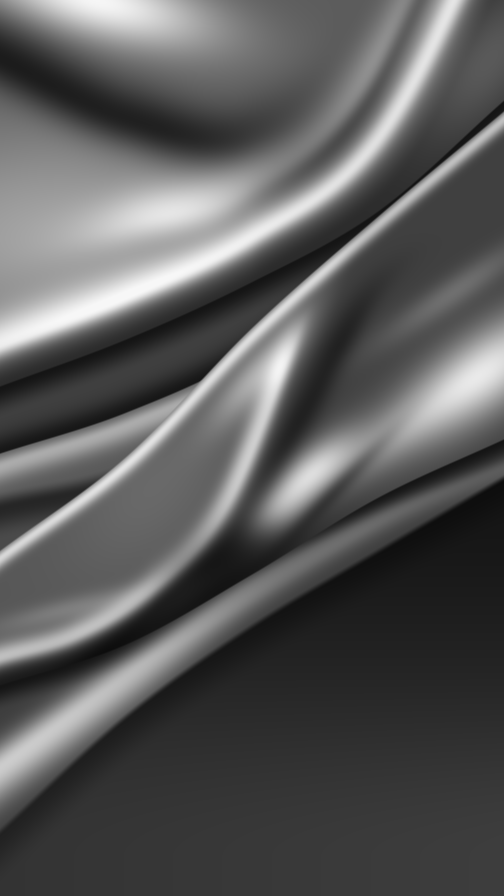
This background is drawn by a Shadertoy shader. Its source:

```glsl
// Draped metallic satin: overlapping sheets painted back to front.
// Each hem and crease is a smooth spline y(x); signed distance to it drives
// soft highlights and shadows, and rotated Gaussian glows add the broad sheen.
#define ASPECT 1.7778
#define SHEEN 0.60
#define RIM_LIGHT 0.50
#define CREASE 0.72
#define SHADOW 0.08

// Signed distance to a spline through five even knots on [x0,x1]; positive below.
float fold(vec2 p, float x0, float x1, vec4 k, float last) {
    float knots[7] = float[7](2.0*k.x - k.y, k.x, k.y, k.z, k.w, last, 2.0*last - k.w);
    float x = clamp(p.x, x0, x1);
    float s = (x - x0) / (x1 - x0) * 4.0;
    int i = clamp(int(s), 0, 3);
    float t = s - float(i);
    float a = knots[i], b = knots[i+1], c = knots[i+2], d = knots[i+3];
    float c1 = c - a, c2 = 2.0*a - 5.0*b + 4.0*c - d, c3 = 3.0*(b - c) + d - a;
    float y = b + 0.5*t*(c1 + t*(c2 + t*c3));
    float slope = 0.5*(c1 + t*(2.0*c2 + 3.0*t*c3)) * 4.0 / (x1 - x0);
    y += slope * (p.x - x);
    return (p.y - y) / sqrt(1.0 + slope*slope);
}

// Bell profile with separate widths above and below the crease.
float ridge(float d, float above, float under) {
    float q = d / (d < 0.0 ? above : under);
    return exp(-q*q);
}

// Elongated soft spot; a positive angle tilts its long axis up to the right.
float glow(vec2 p, vec2 centre, float angle, vec2 size) {
    vec2 q = p - centre;
    float c = cos(angle), s = sin(angle);
    q = vec2(c*q.x - s*q.y, s*q.x + c*q.y) / size;
    return exp(-dot(q, q));
}

float cover(float d) {
    float aa = 1.2 / iResolution.x;
    return smoothstep(-aa, aa, d);
}

// Broad upper sheet with a deep valley and a bright lower roll.
float upperSheet(vec2 p) {
    float roll = fold(p, 0.0, 1.0, vec4(0.686, 0.593, 0.472, 0.274), -0.20);
    float valley = fold(p, 0.0, 1.0, vec4(0.116, 0.235, 0.27, 0.10), -0.35);
    float sweep = fold(p, 0.0, 1.0, vec4(0.50, 0.44, 0.37, 0.13), -0.30);
    float v = 0.36 + 0.27*glow(p, vec2(0.08, 0.46), 0.1, vec2(0.42, 0.22));
    v += SHEEN*glow(p, vec2(0.19, 0.0), -0.25, vec2(0.24, 0.075));
    v *= 1.0 - CREASE*ridge(valley, 0.07, 0.055)*(1.0 - 0.75*smoothstep(0.3, 0.75, p.x));
    float strength = 0.36*exp(-pow((p.x - 0.36)/0.18, 2.0)) + 0.32*smoothstep(0.5, 0.8, p.x);
    v += strength*ridge(sweep, 0.06, 0.045);
    v *= 1.0 - 0.4*ridge(roll + 0.062, 0.025, 0.025)*smoothstep(0.4, 0.7, p.x);
    float under = mix(0.42, 0.17, smoothstep(0.0, 0.075, roll));
    under += 0.18*glow(p, vec2(0.97, 0.12), 0.9, vec2(0.2, 0.09));
    v = mix(v, under, smoothstep(-0.01, 0.02, roll));
    float width = mix(0.055, 0.025, smoothstep(0.1, 0.7, p.x));
    return v + 0.48*ridge(roll, width, 0.022);
}

// Narrow folds showing between the upper and the middle sheet.
float innerFolds(vec2 p, float hem) {
    float edge = fold(p, 0.0, 1.0, vec4(0.90, 0.819, 0.70, 0.50), 0.30);
    float crease = fold(p, 0.0, 1.0, vec4(1.0, 0.94, 0.80, 0.60), 0.40);
    float back = mix(SHADOW, 0.25, smoothstep(0.0, 0.06, hem));
    back *= 1.0 - 0.65*ridge(edge, 0.035, 0.02);
    float front = 0.35 + 0.32*ridge(edge - 0.024, 0.018, 0.03);
    front = mix(front, 0.15, smoothstep(-0.025, 0.008, crease));
    front += 0.14*smoothstep(0.01, 0.07, crease);
    return mix(back, front, cover(edge));
}

// Twisted middle sheet: rim, S-shaped ridge and pools of light.
float middleSheet(vec2 p, float rim, float hem) {
    float bend = fold(p, 0.0, 0.6, vec4(1.307, 1.263, 1.17, 1.0), 0.63);
    float valley = fold(p, 0.35, 0.85, vec4(1.163, 1.047, 0.826, 0.593), 0.453);
    float v = 0.34 + 0.07*glow(p, vec2(0.3, 0.97), 0.8, vec2(0.2, 0.12));
    v = mix(v, 0.25, smoothstep(0.0, 0.06, bend));
    v *= 1.0 - 0.5*ridge(valley, 0.035, 0.03)*smoothstep(0.45, 0.7, p.y);
    v += 0.34*glow(p, vec2(0.515, 0.74), 0.85, vec2(0.13, 0.036));
    v += 0.14*glow(p, vec2(0.13, 1.21), 0.25, vec2(0.16, 0.022));
    float fade = smoothstep(0.58, 0.76, p.y)*(1.0 - 0.3*glow(p, vec2(0.38, 1.08), 0.9, vec2(0.12)));
    v += 0.46*fade*ridge(bend, 0.028, 0.017);
    v += 0.55*glow(p, vec2(0.615, 0.94), 0.72, vec2(0.11, 0.042));
    v += 0.24*glow(p, vec2(0.55, 1.02), 0.6, vec2(0.07, 0.04));
    v += 0.64*glow(p, vec2(0.96, 0.74), 0.62, vec2(0.20, 0.075));
    v += 0.22*glow(p, vec2(0.76, 0.88), 0.65, vec2(0.16, 0.045));
    v += 0.18*glow(p, vec2(0.90, 0.58), 0.6, vec2(0.18, 0.03));
    v *= 1.0 - 0.45*glow(p, vec2(0.66, 0.98), 0.8, vec2(0.16, 0.018));
    v *= 1.0 - 0.5*glow(p, vec2(0.45, 1.12), 0.6, vec2(0.13, 0.05));
    v *= 1.0 - 0.6*ridge(hem, 0.035, 0.02)*(1.0 - smoothstep(0.4, 0.8, p.x));
    return v + RIM_LIGHT*ridge(rim - 0.012, 0.012, 0.016);
}

// Lowest fold, its highlight thinning toward the right.
float lowerFold(vec2 p, float hem) {
    float crest = fold(p, 0.0, 1.0, vec4(1.523, 1.344, 1.163, 1.03), 0.93);
    float v = mix(SHADOW, 0.24, smoothstep(0.0, 0.05, hem));
    float taper = 1.0 - smoothstep(0.0, 1.0, p.x);
    float width = mix(0.025, 0.055, taper);
    return v + mix(0.12, 0.56, taper)*ridge(crest, width*0.7, width);
}

void mainImage(out vec4 fragColor, in vec2 fragCoord) {
    vec2 uv = fragCoord / iResolution.xy;
    vec2 p = vec2(uv.x, (1.0 - uv.y)*ASPECT); // canvas widths, y downward
    float upperHem = fold(p, 0.0, 1.0, vec4(0.767, 0.674, 0.56, 0.42), 0.20);
    float middleRim = fold(p, 0.0, 1.0, vec4(1.093, 0.907, 0.651, 0.430), 0.221);
    float middleHem = fold(p, 0.0, 1.0, vec4(1.36, 1.279, 1.14, 0.988), 0.872);
    float lowerHem = fold(p, 0.0, 1.0, vec4(1.651, 1.423, 1.244, 1.095), 0.949);

    float v = mix(upperSheet(p), innerFolds(p, upperHem), cover(upperHem));
    v = mix(v, middleSheet(p, middleRim, middleHem), cover(middleRim));
    v = mix(v, lowerFold(p, middleHem), cover(middleHem));
    float ground = 0.08 + 0.12*smoothstep(0.95, 1.7, p.y) + 0.04*p.x*smoothstep(1.3, 1.7, p.y);
    ground *= 0.65 + 0.35*smoothstep(0.0, 0.08, lowerHem);
    v = mix(v, ground, smoothstep(-0.008, 0.006, lowerHem));
    fragColor = vec4(vec3(clamp(v, 0.0, 0.97)), 1.0);
}
```
